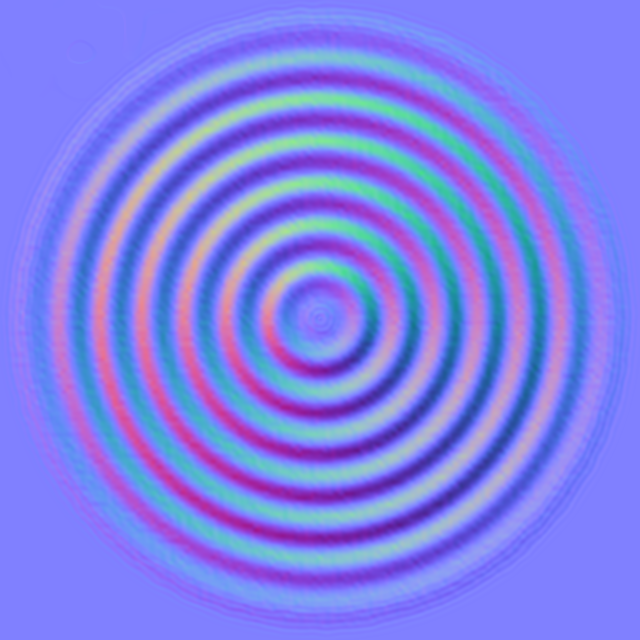
A WebGL 2 fragment shader for this texture map:

```glsl
#version 300 es
precision highp float;

#define CENTER vec2(0.5, 0.502)
#define RING_PERIOD 0.0655
#define OUTER_TILT 0.385
#define INNER_TILT 0.295
#define RIM_RADIUS 0.5
#define RIM_FADE 0.13
#define GRAIN_SCALE 120.0
#define GRAIN_TILT 0.035
#define CONTOUR_TILT 0.03

uniform vec2 u_resolution;
out vec4 fragColor;

const float TAU = 6.2831853;

float hash(vec2 p) {
    vec3 q = fract(p.xyx * vec3(0.1031, 0.1030, 0.0973));
    q += dot(q, q.yzx + 33.33);
    return fract((q.x + q.y) * q.z);
}

float noise(vec2 p) {
    vec2 cell = floor(p);
    vec2 f = fract(p);
    f = f * f * (3.0 - 2.0 * f);
    float low = mix(hash(cell), hash(cell + vec2(1.0, 0.0)), f.x);
    float high = mix(hash(cell + vec2(0.0, 1.0)), hash(cell + 1.0), f.x);
    return mix(low, high, f.y);
}

// Central difference of the noise, in noise units
vec2 noiseSlope(vec2 p) {
    vec2 e = vec2(0.3, 0.0);
    return vec2(noise(p + e.xy) - noise(p - e.xy),
                noise(p + e.yx) - noise(p - e.yx)) / (2.0 * e.x);
}

// Signed ripple tilt, steeper on the outward faces
float rippleTilt(float radius) {
    float wave = sin(TAU * radius / RING_PERIOD);
    float envelope = smoothstep(0.0, 0.08, radius)
                   * clamp((RIM_RADIUS - radius) / RIM_FADE, 0.0, 1.0);
    return wave * envelope * (wave > 0.0 ? OUTER_TILT : INNER_TILT);
}

void main() {
    vec2 uv = gl_FragCoord.xy / u_resolution;
    vec2 offset = uv - CENTER;
    float radius = length(offset);
    vec2 radial = offset / max(radius, 1e-4) * vec2(-1.0, 1.0);

    // Concentric ripples
    vec2 tilt = radial * rippleTilt(radius);

    // Fine surface grain, fading at the rim
    float disc = 1.0 - smoothstep(0.46, 0.5, radius);
    tilt += noiseSlope(uv * GRAIN_SCALE) * GRAIN_TILT * disc;

    // Thin terraces at the hub and along the rim
    float hub = 1.0 - smoothstep(0.012, 0.04, radius);
    float rim = smoothstep(0.43, 0.47, radius) * (1.0 - smoothstep(0.485, 0.505, radius));
    float wobble = 0.004 * noise(uv * 45.0);
    tilt += radial * sin(TAU * (radius + wobble) / 0.0105) * CONTOUR_TILT * (hub + rim);

    // Faint curled contours in the upper left corner
    vec2 corner = (uv - vec2(0.16, 0.92)) / vec2(0.16, 0.09);
    float cornerMask = (1.0 - smoothstep(0.6, 1.0, length(corner)))
                     * smoothstep(0.47, 0.5, radius);
    float level = noise(uv * 24.0) - 0.62;
    float line = 1.0 - smoothstep(0.02, 0.07, abs(level));
    tilt += noiseSlope(uv * 24.0) * line * CONTOUR_TILT * cornerMask;

    // Pack the tilt as a surface normal
    float blue = 1.0 - 2.5 * dot(tilt, tilt);
    fragColor = vec4(clamp(vec3(0.5 + tilt, blue), 0.0, 1.0), 1.0);
}
```
